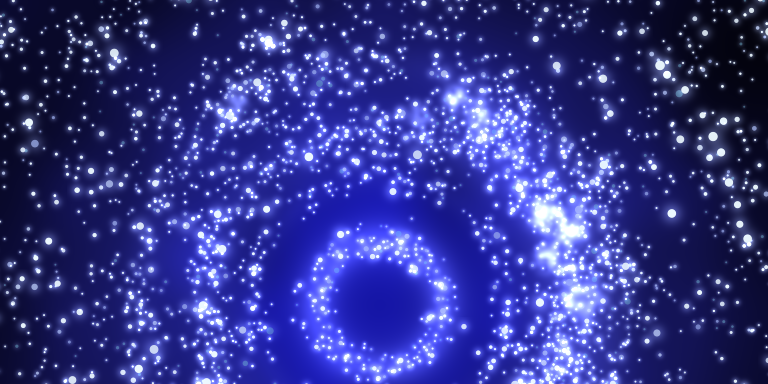
Reproduce this background procedurally as a Shadertoy shader.

```glsl
// A blue particle vortex: concentric rings of sparkling dots around a dark core.
// Ring profiles drive both the haze and the odds that a jittered grid cell holds
// a star; a bright arc, a few soft clusters and a bead chain finish the scene.

const vec2  CENTER      = vec2(0.99, 0.206);
const vec3  CORE_BLUE   = vec3(0.075, 0.075, 0.60);
const vec3  MID_BLUE    = vec3(0.125, 0.13, 0.58);
const vec3  NIGHT_BLUE  = vec3(0.08, 0.08, 0.35);
const vec3  EDGE_BLUE   = vec3(0.035, 0.035, 0.17);
const vec3  GLOW_BLUE   = vec3(0.32, 0.35, 0.60);
const vec3  HALO_BLUE   = vec3(0.26, 0.29, 0.36);
const vec3  STAR_WHITE  = vec3(0.93, 0.98, 1.0);
const vec3  STAR_BLUE   = vec3(0.60, 0.67, 0.92);
const vec3  STAR_TEAL   = vec3(0.42, 0.70, 0.80);
const float INNER_RING  = 0.165;
const float ARC_RADIUS  = 0.53;
const float CHAIN_RADIUS = 0.967;
const int   CHAIN_BEADS = 10;
const int   CLUSTERS    = 8;

// Soft clusters: position, radius, strength
const vec4 CLUSTER[CLUSTERS] = vec4[CLUSTERS](
    vec4(1.19, 0.745, 0.028, 0.95), vec4(1.25, 0.70, 0.032, 0.65),
    vec4(1.41, 0.44, 0.034, 1.0),   vec4(1.48, 0.395, 0.038, 1.0),
    vec4(1.425, 0.325, 0.028, 1.0), vec4(1.52, 0.22, 0.045, 0.65),
    vec4(1.095, 0.695, 0.024, 0.75), vec4(0.62, 0.735, 0.024, 0.55));

// Three pseudo-random values from an integer cell and a seed
vec3 hash3(vec2 cell, float seed) {
    uvec3 v = uvec3(ivec3(vec3(cell, seed)) + 4096);
    v = v * 1664525u + 1013904223u;
    v.x += v.y * v.z; v.y += v.z * v.x; v.z += v.x * v.y;
    v ^= v >> 16u;
    v.x += v.y * v.z; v.y += v.z * v.x; v.z += v.x * v.y;
    return vec3(v >> 8u) / 16777216.0;
}

float valueNoise(vec2 p) {
    vec2 i = floor(p), f = fract(p);
    f = f * f * (3.0 - 2.0 * f);
    vec2 e = vec2(0.0, 1.0);
    return mix(mix(hash3(i, 9.0).x, hash3(i + e.yx, 9.0).x, f.x),
               mix(hash3(i + e.xy, 9.0).x, hash3(i + e.yy, 9.0).x, f.x), f.y);
}

float band(float r, float radius, float width) {
    float t = (r - radius) / width;
    return exp(-t * t);
}

// Bright sector on the right side of the vortex
float brightArc(vec2 d, float width) {
    float a = atan(d.y, d.x);
    float sector = smoothstep(-1.1, -0.6, a) * (1.0 - smoothstep(1.05, 1.4, a));
    return sector * band(length(d), ARC_RADIUS, width);
}

float outerRings(float r) {
    return 0.30 * band(r, 0.33, 0.03) + 0.48 * band(r, 0.46, 0.045)
         + 0.36 * band(r, 0.63, 0.045);
}

float starDensity(vec2 p) {
    vec2 d = p - CENTER;
    float r = length(d);
    float field = 0.20 * smoothstep(0.27, 0.36, r);
    float patches = 0.35 + 1.3 * valueNoise(p * 9.0);
    return (field + outerRings(r)) * patches
         + 0.95 * band(r, INNER_RING, 0.036) + 0.85 * brightArc(d, 0.05);
}

// Paints one star: solid disc plus a soft halo
void paintStar(inout vec3 col, float dist, float radius, vec3 tone, float power) {
    float px = 1.0 / iResolution.y;
    float disc = 1.0 - smoothstep(radius - 0.6 * px, radius + 0.6 * px, dist);
    float t = dist / (radius * 2.2);
    col += HALO_BLUE * power * exp(-t * t);
    col = mix(col, max(col, tone), disc * power);
}

// One layer of stars on a jittered grid
void paintLayer(inout vec3 col, vec2 p, float size, float radius, float amount, float seed) {
    vec2 home = floor(p / size);
    for (int y = -1; y <= 1; y++)
    for (int x = -1; x <= 1; x++) {
        vec2 cell = home + vec2(x, y);
        vec3 spot = hash3(cell, seed);
        vec3 look = hash3(cell, seed + 50.0);
        vec2 star = (cell + spot.xy) * size;
        if (spot.z > amount * starDensity(star)) continue;
        vec3 tone = mix(STAR_BLUE, STAR_WHITE, smoothstep(0.0, 0.4, look.x));
        float power = mix(0.6, 1.0, sqrt(look.x));
        if (look.y > 0.92) { tone = STAR_TEAL; power = 0.45; }
        float scale = mix(0.65, 1.25, look.z * look.z);
        paintStar(col, distance(p, star), radius * scale, tone, power);
    }
}

void mainImage(out vec4 fragColor, in vec2 fragCoord) {
    vec2 p = (fragCoord - 0.5 * iResolution.xy) / iResolution.y + vec2(1.0, 0.5);
    vec2 d = p - CENTER;
    float r = length(d);

    // Radial backdrop, darkest in the upper right corner
    vec3 col = mix(CORE_BLUE, MID_BLUE, smoothstep(0.24, 0.42, r));
    col = mix(col, NIGHT_BLUE, smoothstep(0.46, 0.80, r));
    col = mix(col, EDGE_BLUE, smoothstep(0.72, 1.05, r));
    col *= 0.85 + 0.3 * valueNoise(p * 6.0);
    col *= 1.0 - 0.7 * smoothstep(0.45, 0.0, distance(p, vec2(2.0, 0.9)));

    // Ring haze, arc glow and clusters
    col += GLOW_BLUE * (0.20 * outerRings(r) + 0.28 * brightArc(d, 0.09));
    col += GLOW_BLUE * (0.45 * band(r, INNER_RING, 0.042) + 0.24 * band(r, INNER_RING, 0.085));
    for (int i = 0; i < CLUSTERS; i++) {
        vec4 c = CLUSTER[i];
        float lumps = 0.4 + 1.2 * valueNoise(p * 50.0);
        col += STAR_BLUE * c.w * lumps * band(distance(p, c.xy), 0.0, c.z);
    }

    // Stars from fine dust to large sparks
    paintLayer(col, p, 0.017, 0.0035, 0.68, 1.0);
    paintLayer(col, p, 0.025, 0.0058, 0.62, 2.0);
    paintLayer(col, p, 0.047, 0.0092, 0.55, 3.0);

    // Bead chain on the far right
    for (int i = 0; i < CHAIN_BEADS; i++) {
        vec3 h = hash3(vec2(i, 0), 7.0) - 0.5;
        float a = mix(0.17, 0.72, float(i) / float(CHAIN_BEADS - 1)) + 0.04 * h.x;
        vec2 bead = CENTER + (CHAIN_RADIUS + 0.02 * h.y) * vec2(cos(a), sin(a));
        paintStar(col, distance(p, bead), 0.010 + 0.005 * h.z, STAR_WHITE, 0.95);
    }
    fragColor = vec4(min(col, 1.0), 1.0);
}
```
